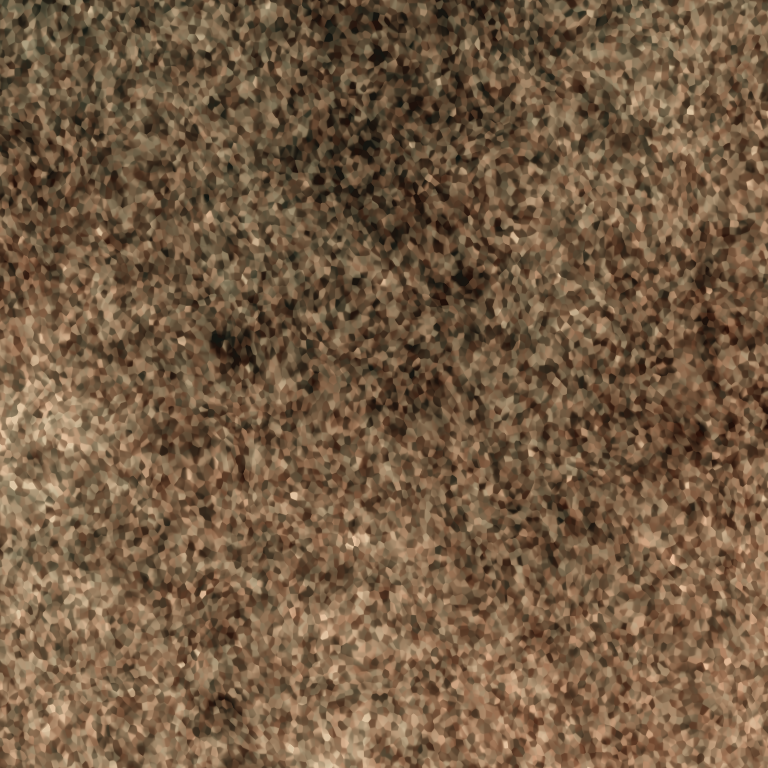
Write a Shadertoy shader that draws this texture.

```glsl
// Coarse brown sandy soil: soft packed grains, pale flecks and uneven shade.

float hash(vec2 p) {
    return fract(sin(dot(p, vec2(127.1, 311.7))) * 43758.5453);
}

float noise(vec2 p) {
    vec2 i = floor(p), f = fract(p);
    f = f * f * (3.0 - 2.0 * f);
    return mix(mix(hash(i), hash(i + vec2(1, 0)), f.x),
               mix(hash(i + vec2(0, 1)), hash(i + vec2(1, 1)), f.x), f.y);
}

float fbm(vec2 p) {
    float sum = 0.0, amp = 0.5;
    for (int i = 0; i < 4; i++) {
        sum += amp * noise(p);
        p = mat2(1.6, 1.2, -1.2, 1.6) * p + 7.3;
        amp *= 0.5;
    }
    return sum / 0.9375;
}

// Softly blended Voronoi cells: x = tone, y = hue, z = pale fleck
vec3 grains(vec2 p) {
    vec2 cell = floor(p);
    vec3 sum = vec3(0);
    float total = 0.0;
    for (int y = -1; y <= 1; y++)
    for (int x = -1; x <= 1; x++) {
        vec2 id = cell + vec2(x, y);
        vec2 d = id + vec2(hash(id + 3.7), hash(id + 19.1)) - p;
        // each grain is stretched along its own lean
        d.x += d.y * (hash(id + 41.3) - 0.4) * 0.7;
        float w = exp(-9.0 * dot(d, d));
        float fleck = smoothstep(0.94, 1.0, hash(id + 67.9));
        sum += w * vec3(hash(id) - 0.5, hash(id + 83.3) - 0.5, fleck);
        total += w;
    }
    return sum / total;
}

void mainImage(out vec4 fragColor, in vec2 fragCoord) {
    vec2 uv = fragCoord / iResolution.xy;

    // Grains, slightly taller than wide, on a gently bent grid
    vec2 bend = 0.012 * vec2(noise(uv * 14.0), noise(uv * 14.0 + 31.0));
    vec2 p = uv + bend;
    vec3 fine = grains(p * vec2(142, 112));
    vec3 coarse = grains(p * vec2(82, 68) + 57.0);

    // Broad light and shadow across the ground
    float shade = 0.62 * (fbm(uv * 4.0 + 2.0) - 0.5) + 0.3 * (fbm(uv * 17.0) - 0.5);
    shade -= 0.24 * (uv.y - 0.5);
    vec2 glow = (uv - vec2(0.04, 0.43)) * vec2(9, 14);
    shade += 0.3 * exp(-dot(glow, glow));
    vec2 hollow = mat2(0.8, 0.6, -0.6, 0.8) * (uv - vec2(0.5, 0.78)) * vec2(4, 4);
    shade -= 0.12 * exp(-dot(hollow, hollow));

    // Sparse dark crevices
    float pit = smoothstep(0.71, 0.8, fbm(uv * vec2(13, 11) + 40.0));

    float tone = 0.38 + shade + 0.82 * fine.x + 0.5 * coarse.x;
    tone += 0.55 * fine.z + 0.2 * coarse.z - 0.35 * pit;
    tone = clamp(tone, -0.4, 1.25);

    // Umber to pale sand
    vec3 color = vec3(0.30, 0.22, 0.15) + tone * vec3(0.47, 0.39, 0.29)
               + tone * tone * vec3(0.0, 0.04, 0.08);

    // Rust and olive drift, per grain and per region
    float hue = fine.y + 0.6 * coarse.y + 0.8 * (fbm(uv * 3.0 + 11.0) - 0.5);
    hue += 0.3 * (uv.x - uv.y);
    color += hue * vec3(0.045, -0.02, -0.025);

    fragColor = vec4(clamp(color, 0.0, 1.0), 1.0);
}
```
